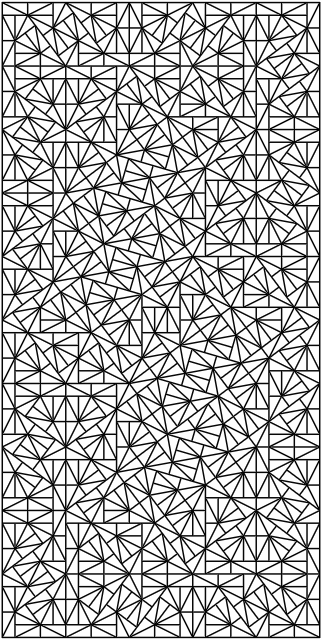
A WebGL 1 fragment shader for this pattern:

```glsl
precision highp float;
// Pinwheel tiling: a 1 x 2 rectangle split into small right triangles, drawn as ink lines.
uniform vec2 u_resolution;

#define LEVELS 4          // rounds of subdivision
#define FILL 0.992        // height of the rectangle, as a share of the canvas
#define HALF_LINE 0.058   // half line width, in short legs of the smallest triangle
#define PAPER vec3(0.995)
#define INK vec3(0.02)

const float ROOT5 = sqrt(5.0);

// Every triangle has its right angle at the origin, its long leg (2) on x, its short leg (1) on y.
// Returns the point in the frame of whichever of the five child triangles holds it.
vec2 toChild(vec2 p) {
    // Turn the hypotenuse onto y = 2 and scale up so that a child has legs 1 and 2.
    vec2 r = vec2(2.0 * p.x - p.y, p.x + 2.0 * p.y);
    if (r.x < 0.0) return vec2(2.0 - r.y, -r.x);                     // beside the short leg
    if (r.x > 2.0) return vec2(r.x - 2.0, 2.0 - r.y);                // at the sharp corner
    if (r.y < 1.0) return vec2(r.x, 1.0 - r.y);                      // along the long leg
    if (r.x + 2.0 * r.y < 4.0) return vec2(r.x, r.y - 1.0);          // domino, lower half
    return 2.0 - r;                                                  // domino, upper half
}

// Distance from a point inside the unit triangle to its nearest side.
float sideDistance(vec2 p) {
    float hypotenuse = (2.0 - p.x - 2.0 * p.y) / ROOT5;
    return max(min(min(p.x, p.y), hypotenuse), 0.0);
}

void main() {
    // Rectangle of width 1 and height 2, centred on the canvas.
    float unit = 0.5 * FILL * min(u_resolution.y, 2.0 * u_resolution.x);
    vec2 pos = (gl_FragCoord.xy - 0.5 * u_resolution) / unit;
    vec2 inside = clamp(pos, vec2(-0.5, -1.0), vec2(0.5, 1.0));
    float outside = length(pos - inside);

    // A half turn maps the lower right triangle onto the upper left one.
    if (inside.y < 2.0 * inside.x) inside = -inside;
    vec2 tile = vec2(1.0 - inside.y, inside.x + 0.5);

    // Descend to the smallest triangle.
    float zoom = 1.0;
    for (int i = 0; i < LEVELS; i++) {
        tile = toChild(tile);
        zoom *= ROOT5;
    }

    // Ink coverage with an edge one pixel soft.
    float dist = sideDistance(tile) + outside * zoom;
    float pixel = zoom / unit;
    float ink = clamp((HALF_LINE - dist) / pixel + 0.5, 0.0, 1.0);
    gl_FragColor = vec4(mix(PAPER, INK, ink), 1.0);
}
```
